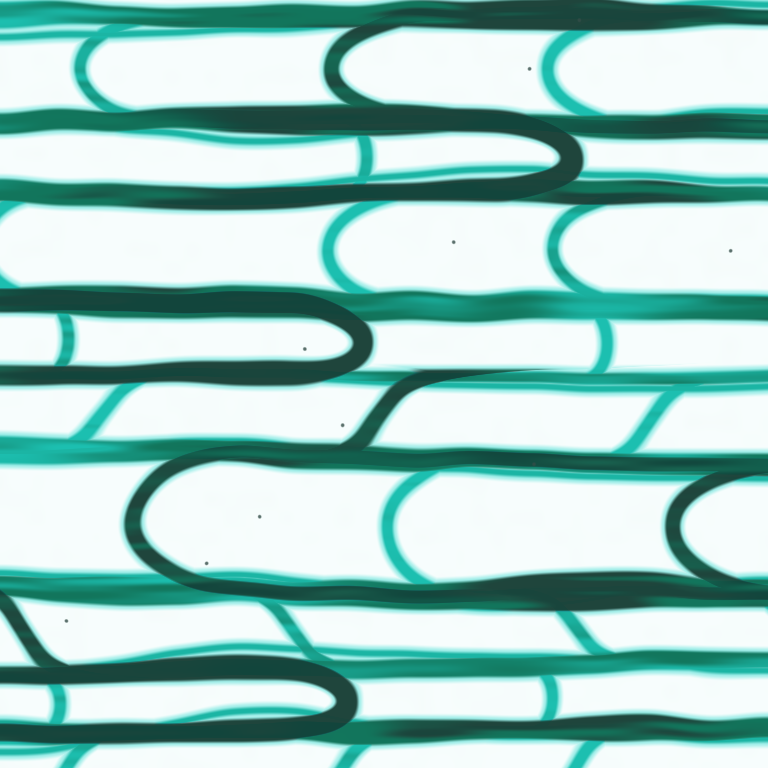
Give the GLSL for this pattern, as a Shadertoy shader.

```glsl
// Long plant cells drawn in green marker: wandering horizontal walls split the
// sheet into bands, and each band holds curved end walls (arcs, hairpins, S-bends).
// Every stroke is a distance turned into ink; strokes are layered by darkening.

const vec3 PAPER = vec3(0.968, 0.993, 0.991);

// Height and half thickness of each wall, bottom to top.
const vec2 WALLS[10] = vec2[10](
    vec2(-0.07, 0.012), vec2(0.05, 0.013), vec2(0.13, 0.010), vec2(0.23, 0.016),
    vec2(0.404, 0.014), vec2(0.512, 0.006), vec2(0.602, 0.016), vec2(0.745, 0.010),
    vec2(0.84, 0.013), vec2(0.984, 0.013));

float hash(vec2 p) {
    return fract(sin(dot(p, vec2(127.1, 311.7))) * 43758.5453);
}

float noise(vec2 p) {
    vec2 i = floor(p), f = fract(p);
    f = f * f * (3.0 - 2.0 * f);
    return mix(mix(hash(i), hash(i + vec2(1, 0)), f.x),
               mix(hash(i + vec2(0, 1)), hash(i + vec2(1, 1)), f.x), f.y);
}

float wallHeight(int i, float x) {
    float id = float(i);
    float slope = 0.03 * (hash(vec2(id, 4.0)) - 0.5);
    return WALLS[i].x + slope * (x - 0.5) + 0.014 * (noise(vec2(x * 3.5, id * 7.3)) - 0.5);
}

// Soft marker stroke: depth 0 is turquoise, 0.5 green, 1 nearly black.
vec3 stroke(float d, float depth) {
    vec3 ink = mix(vec3(0.11, 0.75, 0.69), vec3(0.07, 0.46, 0.36), smoothstep(0.0, 0.5, depth));
    ink = mix(ink, vec3(0.12, 0.27, 0.235), smoothstep(0.55, 0.85, depth));
    vec3 fringe = mix(vec3(0.62, 0.93, 0.91), PAPER, smoothstep(0.002, 0.010, d));
    return mix(ink, fringe, smoothstep(-0.002, 0.0035, d));
}

// Half ellipse closing a band, with legs running on along both walls.
// x is measured from the tip, positive towards the open side.
float arcDistance(float x, float s, float bow, float halfGap) {
    vec2 q = vec2(min((x - bow) / bow, 0.0), s);
    float r = max(length(q), 0.001);
    return abs(r - 1.0) / max(length(q / r / vec2(bow, halfGap)), 0.001);
}

// Slanted bend that flattens out where it joins the walls.
float bendDistance(float x, float s, float lean, float halfGap) {
    float s4 = s * s * s * s;
    float slope = lean * (0.5 + 2.5 * s4) / halfGap;
    return abs(x - lean * s * (0.5 + 0.5 * s4)) / sqrt(1.0 + slope * slope);
}

// All end walls in the band above wall j.
vec3 bandInk(int j, vec2 p, float streak) {
    vec3 col = PAPER;
    float id = float(j);
    float low = wallHeight(j, p.x), high = wallHeight(j + 1, p.x);
    float halfGap = 0.5 * (high - low);
    float s = (p.y - low) / halfGap - 1.0;
    float gap = WALLS[j + 1].x - WALLS[j].x;
    bool narrow = gap < 0.097;
    // upper narrow bands start further right
    float shift = 0.2 * hash(vec2(id, 21.0)) - 0.05 + (narrow ? 0.17 * max(id - 5.0, 0.0) : 0.0);

    for (int k = 0; k < 4; k++) {
        float rnd = hash(vec2(float(k) + 2.0, id + 9.0));
        float x = p.x - shift - 0.32 * (float(k) + 0.5 * hash(vec2(id, float(k))));
        float d, depth = 0.22 * fract(rnd * 7.0) - 0.02, thick = 0.007;
        if (narrow && k == 1) {
            // dark hairpin closing to the right, fading along its legs
            d = arcDistance(-x, s, 0.10, halfGap);
            depth = 1.05 - 1.3 * max(-x - 0.28, 0.0);
            thick = 0.010 + 0.006 * noise(vec2(p.x * 6.0, p.y * 12.0 + id));
        } else if (narrow) {
            d = arcDistance(-x, s, 0.03, halfGap);
        } else {
            if (rnd > 0.74) {
                depth = 0.75;
                thick = 0.0095;
            }
            if (gap < 0.13)
                d = bendDistance(x, s, gap > 0.105 ? 0.075 : -0.075, halfGap);
            else
                d = arcDistance(x, s, 0.08 + 0.08 * rnd, halfGap);
        }
        // stop the stroke inside the bounding walls
        d = max(d - thick, (abs(s) - 1.0) * halfGap - thick);
        col = min(col, stroke(d, depth + 0.25 * streak));
    }
    return col;
}

void mainImage(out vec4 fragColor, in vec2 fragCoord) {
    vec2 p = fragCoord / iResolution.xy;
    vec3 col = PAPER + 0.012 * (noise(p * 40.0) - 0.5);

    // hand wobble and streaks along the pen direction
    p += 0.007 * (vec2(noise(p * 13.0), noise(p * 13.0 + 50.0)) - 0.5);
    float streak = noise(p * vec2(9.0, 110.0)) - 0.5;

    for (int j = 0; j < 9; j++)
        col = min(col, bandInk(j, p, streak));

    // long walls, swelling where the ink pools, with a thin stray line alongside
    for (int i = 1; i < 10; i++) {
        float id = float(i), half_ = WALLS[i].y;
        float offset = p.y - wallHeight(i, p.x);
        float depth = 33.0 * half_ + 0.95 * (noise(vec2(p.x * 2.6, id * 3.7)) - 0.5);
        float width = half_ * (0.72 + 0.55 * noise(vec2(p.x * 6.0, id * 5.1)))
                    + 0.007 * smoothstep(0.6, 0.9, depth);
        col = min(col, stroke(abs(offset) - width, depth + 0.45 * streak));
        float stray = 0.06 * (noise(vec2(p.x * 3.0, id * 9.1 + 40.0)) - 0.5);
        col = min(col, stroke(abs(offset - stray) - 0.0035, 0.12));
    }

    // a few stray ink specks
    vec2 cell = floor(p * 14.0);
    vec2 spot = 0.2 + 0.6 * vec2(hash(cell + 3.0), hash(cell + 8.0));
    float speck = length(fract(p * 14.0) - spot) / 14.0;
    float present = step(0.95, hash(cell + 31.0));
    col = mix(col, vec3(0.2, 0.3, 0.28), 0.8 * present * (1.0 - smoothstep(0.001, 0.0035, speck)));

    fragColor = vec4(col, 1.0);
}
```
